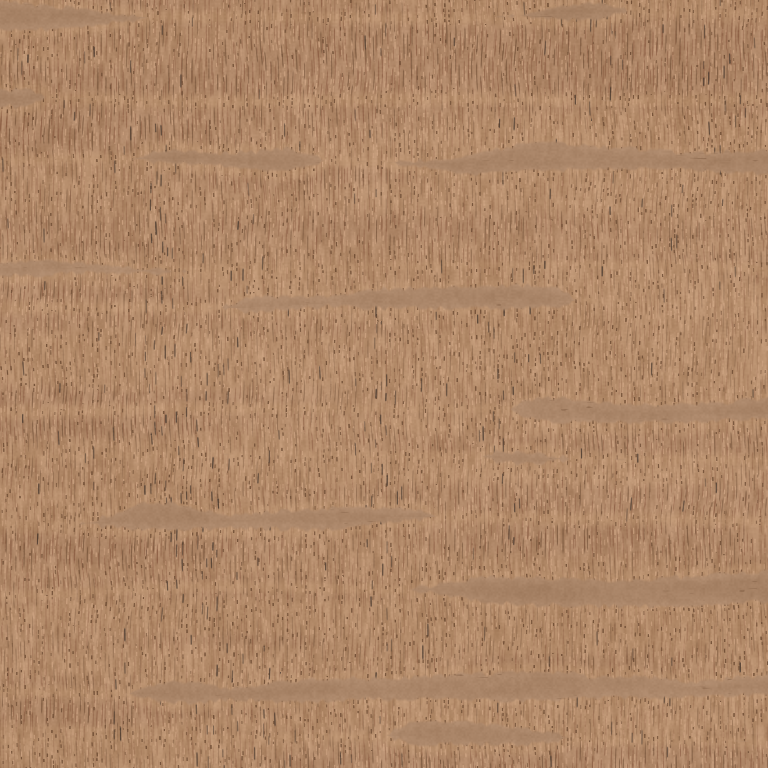
Give the GLSL for this texture, as a WebGL 2 fragment shader.

```glsl
#version 300 es
precision highp float;

uniform vec2 u_resolution;
out vec4 fragColor;

const int BAND_COUNT = 11;
const vec3 FIBRE = vec3(0.698, 0.54, 0.412);
const vec3 HIGHLIGHT = vec3(0.80, 0.635, 0.505);
const vec3 PORE_BROWN = vec3(0.46, 0.325, 0.225);
const vec3 PORE_RED = vec3(0.53, 0.345, 0.245);
const vec3 PORE_BLACK = vec3(0.30, 0.235, 0.19);
const vec3 BAND = vec3(0.655, 0.512, 0.398);

float hash(vec2 p) {
    return fract(sin(dot(p, vec2(127.1, 311.7))) * 43758.5453);
}

float noise(vec2 p) {
    vec2 i = floor(p);
    vec2 f = fract(p);
    f = f * f * (3.0 - 2.0 * f);
    float low = mix(hash(i), hash(i + vec2(1.0, 0.0)), f.x);
    float high = mix(hash(i + vec2(0.0, 1.0)), hash(i + vec2(1.0, 1.0)), f.x);
    return mix(low, high, f.y);
}

float fbm(vec2 p) {
    return 0.55 * noise(p) + 0.3 * noise(p * 2.1 + 17.3) + 0.15 * noise(p * 4.3 + 41.7);
}

// Scattered upright dashes: x is coverage, y is a random tone per dash
vec2 dashes(vec2 p, vec2 cells, float halfWidth, float density, float seed, float pixel) {
    vec2 g = p * cells;
    float column = floor(g.x);
    g.y += 9.0 * hash(vec2(column, seed));
    vec2 id = vec2(column, floor(g.y)) + seed * 13.0;
    float shift = (hash(id + 3.1) - 0.5) * 0.4;
    float halfLength = mix(0.28, 0.52, hash(id + 5.7));
    vec2 offset = abs(fract(g) - 0.5 - vec2(shift, 0.0));
    float soft = max(pixel, 0.0012);
    float across = 1.0 - smoothstep(halfWidth - 0.5 * soft, halfWidth + 0.5 * soft, offset.x / cells.x);
    float along = 1.0 - smoothstep(halfLength * 0.65, halfLength, offset.y);
    float present = step(hash(id + 8.3), density);
    return vec2(across * along * present, hash(id + 11.9));
}

// Depth inside the nearest smooth band, negative outside
float bandDepth(vec2 p) {
    float depth = -1.0;
    for (int i = 0; i < BAND_COUNT; i++) {
        float k = float(i);
        float jitter = (hash(vec2(k, 2.7)) - 0.5) * 0.8;
        float centre = (k + 0.5 + jitter) / float(BAND_COUNT);
        centre += 0.016 * (noise(vec2(p.x * 3.5, k * 5.0 + 60.0)) - 0.5);
        float presence = 0.75 * noise(vec2(p.x * 3.0 + k * 3.7, k * 7.0))
                       + 0.25 * noise(vec2(p.x * 9.0, k * 9.0 + 30.0));
        float size = mix(0.015, 0.021, hash(vec2(k, 9.1)));
        float halfHeight = size * sqrt(clamp((presence - 0.39) * 7.0, 0.0, 1.0));
        float crest = 0.55 + 1.1 * noise(vec2(p.x * 10.0, k * 11.0 + 15.0));
        float sole = 0.75 + 0.4 * noise(vec2(p.x * 7.0, k * 13.0 + 45.0));
        float side = p.y > centre ? crest : sole;
        depth = max(depth, halfHeight * side - 0.003 - abs(p.y - centre));
    }
    return depth;
}

vec3 fibreColour(vec2 p, float depth, float pixel) {
    // Growth zones alternate between long streaks and pale dotted wood
    float zone = smoothstep(0.38, 0.66, fbm(vec2(p.x * 1.3, p.y * 15.0) + 5.0));
    float rim = smoothstep(-0.02, -0.003, depth);
    float dotted = max(zone * 0.8, rim);
    vec3 colour = FIBRE + vec3(0.035, 0.034, 0.022) * (dotted - 0.4);
    colour += 0.10 * (noise(p * vec2(290.0, 45.0)) - 0.5);

    vec2 q = p + vec2(0.004 * (noise(p * vec2(9.0, 22.0)) - 0.5), 0.0);
    vec2 pale = dashes(q, vec2(215.0, 95.0), 0.0009, 0.45, 4.0, pixel);
    colour = mix(colour, HIGHLIGHT, pale.x * (0.35 + 0.5 * pale.y));

    // Long thin vessels in two interleaved sets
    float strength = mix(0.72, 0.28, dotted);
    vec2 streak = dashes(q, vec2(178.0, 24.0), 0.0008, 0.85, 1.0, pixel);
    vec3 streakColour = mix(PORE_RED, PORE_BROWN, step(0.55, streak.y));
    colour = mix(colour, streakColour, streak.x * strength * (0.5 + 0.5 * streak.y));
    vec2 thread = dashes(q + 0.37, vec2(131.0, 33.0), 0.0007, 0.6, 5.0, pixel);
    colour = mix(colour, PORE_RED, thread.x * strength * (0.4 + 0.5 * thread.y));

    // Small round pits crowd along pale zones and band rims
    vec2 pit = dashes(q, vec2(170.0, 150.0), 0.0009, 0.07 + 0.2 * dotted, 2.0, pixel);
    colour = mix(colour, PORE_BROWN, pit.x * (0.4 + 0.6 * pit.y));

    // Rare black pores gather in tall clusters
    float cluster = smoothstep(0.6, 0.85, noise(p * vec2(14.0, 2.2) + 23.0));
    vec2 black = dashes(q, vec2(150.0, 46.0), 0.0009, 0.025 + 0.2 * cluster, 3.0, pixel);
    return mix(colour, PORE_BLACK, black.x * (0.35 + 0.5 * black.y));
}

vec3 bandColour(vec2 p, float depth) {
    vec3 colour = BAND + 0.045 * (fbm(p * vec2(12.0, 60.0)) - 0.5);
    colour += 0.025 * (noise(p * vec2(190.0, 120.0)) - 0.5);
    colour += 0.022 * (1.0 - smoothstep(0.0, 0.012, depth));
    // Short horizontal checks
    float check = smoothstep(0.87, 0.97, noise(p * vec2(60.0, 330.0) + 70.0));
    check *= smoothstep(0.5, 0.75, noise(p * vec2(12.0, 25.0) + 90.0));
    return mix(colour, PORE_BROWN, 0.4 * check);
}

void main() {
    float scale = min(u_resolution.x, u_resolution.y);
    vec2 p = gl_FragCoord.xy / scale;
    float pixel = 1.0 / scale;

    float depth = bandDepth(p);
    float ragged = depth + 0.007 * (noise(p * vec2(150.0, 25.0)) - 0.5);
    float smoothWood = smoothstep(-0.002, 0.003, ragged);
    vec3 colour = mix(fibreColour(p, depth, pixel), bandColour(p, depth), smoothWood);

    // Broad tone drift and fine grain
    colour += 0.045 * (fbm(p * vec2(2.5, 6.0) + 31.0) - 0.5);
    colour += 0.03 * (noise(p * 420.0) - 0.5);
    fragColor = vec4(clamp(colour, 0.0, 1.0), 1.0);
}
```
